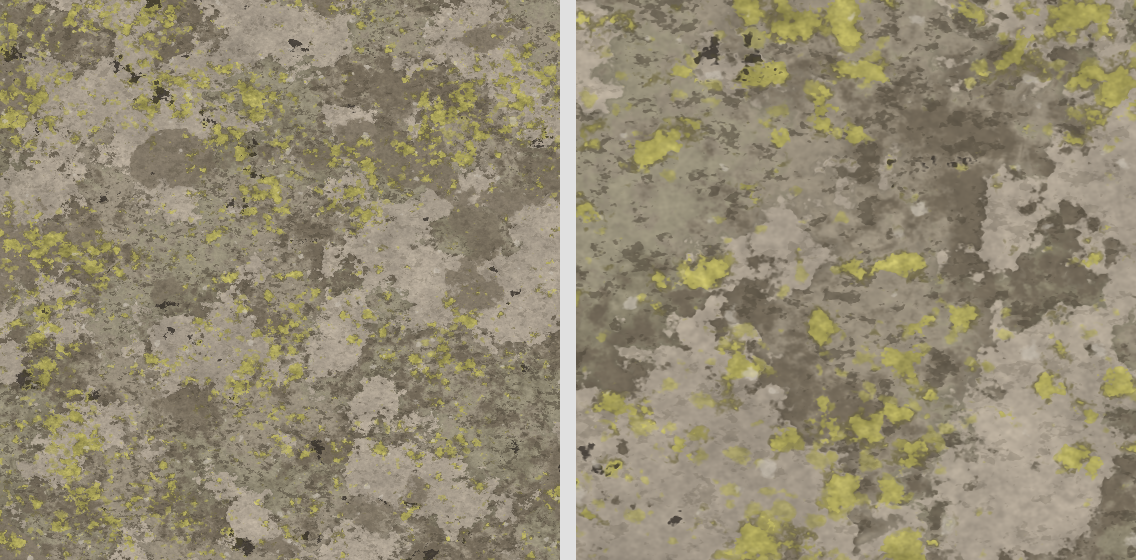
Left, the full canvas; right, a detail of the centre.
Give the GLSL for this texture, as a Shadertoy shader.

```glsl
const vec3 STONE_DARK = vec3(0.46, 0.42, 0.355);
const vec3 STONE_MID = vec3(0.61, 0.57, 0.50);
const vec3 STONE_BROWN = vec3(0.475, 0.435, 0.37);
const vec3 PALE_CRUST = vec3(0.675, 0.632, 0.572);
const vec3 GREEN_FILM = vec3(0.59, 0.575, 0.475);
const vec3 OLIVE_MOSS = vec3(0.43, 0.40, 0.26);
const vec3 YELLOW_LICHEN = vec3(0.625, 0.60, 0.32);
const vec3 CRUMB_DARK = vec3(0.34, 0.31, 0.255);
const vec3 PIT_BLACK = vec3(0.19, 0.17, 0.15);
const vec3 CHIP_WHITE = vec3(0.76, 0.73, 0.68);

float hash(vec2 p) {
    vec3 q = fract(p.xyx * vec3(0.1031, 0.1030, 0.0973));
    q += dot(q, q.yzx + 33.33);
    return fract((q.x + q.y) * q.z);
}

float noise(vec2 p) {
    vec2 cell = floor(p), f = fract(p);
    f = f * f * (3.0 - 2.0 * f);
    float low = mix(hash(cell), hash(cell + vec2(1, 0)), f.x);
    float high = mix(hash(cell + vec2(0, 1)), hash(cell + vec2(1, 1)), f.x);
    return mix(low, high, f.y);
}

// Layered noise, normalised to 0..1
float fbm(vec2 p, int octaves, float gain) {
    float sum = 0.0, total = 0.0, amp = 1.0;
    for (int i = 0; i < octaves; i++) {
        sum += amp * noise(p);
        total += amp;
        amp *= gain;
        p = mat2(1.6, 1.2, -1.2, 1.6) * p + 17.3;
    }
    return sum / total;
}

// Scattered discs: positive inside, in cell units
float discs(vec2 p, float chance) {
    float best = -0.6;
    vec2 home = floor(p);
    for (int y = -1; y <= 1; y++)
    for (int x = -1; x <= 1; x++) {
        vec2 cell = home + vec2(x, y);
        if (hash(cell + 5.7) > chance) continue;
        vec2 centre = cell + vec2(hash(cell + 11.3), hash(cell + 47.9));
        float size = hash(cell + 83.1);
        best = max(best, mix(0.15, 0.55, size * size) - length(p - centre));
    }
    return best;
}

float cover(float field, float threshold, float softness) {
    return smoothstep(threshold - softness, threshold + softness, field);
}

void mainImage(out vec4 fragColor, in vec2 fragCoord) {
    // Slightly flattened domain with ragged displacement
    vec2 p = fragCoord / iResolution.y * vec2(1.0, 1.2) + 3.0;
    vec2 warp = vec2(fbm(p * 18.0, 4, 0.65), fbm(p * 18.0 + 71.0, 4, 0.65)) - 0.5;
    vec2 q = p + warp * 0.06;
    float ragged = fbm(p * 75.0, 4, 0.7) - 0.5;
    float grain = fbm(p * 210.0, 2, 0.9) - 0.5;

    // Weathered stone, mottled at several sizes, with a greenish film
    float tone = fbm(q * 9.0 + 19.0, 6, 0.75) + ragged * 0.5;
    vec3 color = mix(STONE_DARK, STONE_MID, cover(tone, 0.48, 0.13));
    float film = cover(fbm(q * 6.0 + 37.0, 5, 0.65) + ragged * 0.5, 0.55, 0.08);
    color = mix(color, GREEN_FILM, film * 0.5);

    // Pale crust in lobed, sharp-edged patches
    float crust = fbm(q * 7.0, 5, 0.6) - 0.5 + 0.22 * discs(q * 13.0, 0.6) + ragged * 0.3;
    float pale = cover(crust, -0.055, 0.02);
    float shade = fbm(p * 12.0 + 5.0, 5, 0.7) - 0.5;
    color = mix(color, PALE_CRUST * (1.0 + 0.3 * shade), pale * 0.9);
    color *= 1.0 - 0.1 * (1.0 - pale) * cover(crust, -0.1, 0.03);

    // Smooth brown blotches
    float blotch = fbm(q * 7.0 + 53.0, 4, 0.45) + ragged * 0.15;
    float brown = cover(blotch, 0.635, 0.02);
    color = mix(color, STONE_BROWN, brown * 0.8);

    // Dark crumbs, denser on bare stone
    float crumbs = cover(fbm(p * vec2(75.0, 95.0) + 9.0, 4, 0.75), 0.625, 0.05);
    color = mix(color, CRUMB_DARK, crumbs * mix(0.6, 0.2, max(pale, brown)));

    // Yellow lichen colonies with mossy surroundings
    float zone = fbm(p * 5.5 + 91.0, 4, 0.6) - 0.63;
    vec2 lobe = p + warp * 0.025;
    float large = discs(lobe * 34.0, 0.65) + zone * 1.6 + ragged * 1.5;
    float small = discs(lobe * 80.0 + 23.0, 0.55) + zone * 1.5 + ragged * 1.3;
    float moss = cover(large, -0.1, 0.13) * cover(fbm(p * 50.0 + 61.0, 4, 0.75), 0.49, 0.06);
    color = mix(color, OLIVE_MOSS, moss * 0.75);
    float yellow = max(cover(large, 0.1, 0.08), cover(small, 0.09, 0.14) * 0.7);
    float mottling = 1.0 + 0.6 * ragged;
    color = mix(color, YELLOW_LICHEN * mottling, yellow * 0.88);

    // Rare black pits and white chips
    float pits = discs(q * 18.0 + 7.0, 0.14) + ragged * 1.4;
    color = mix(color, PIT_BLACK, cover(pits, 0.29, 0.07) * 0.8);
    float chips = discs(lobe * 70.0 + 41.0, 0.07) + ragged;
    color = mix(color, CHIP_WHITE, cover(chips, 0.18, 0.12) * 0.65);

    // Fine mineral grain
    color *= 1.0 + 0.15 * grain + 0.16 * ragged;
    fragColor = vec4(clamp(color, 0.0, 1.0), 1.0);
}
```
